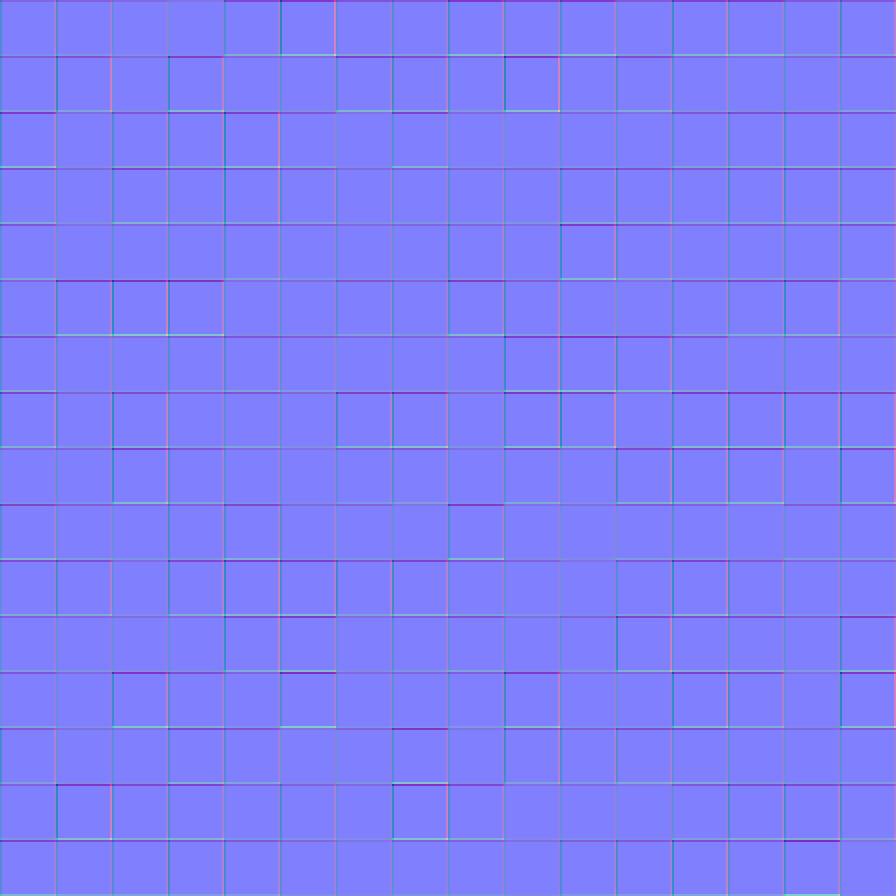
Give the GLSL for this texture map, as a three.js fragment shader.

```glsl
varying vec2 vUv;

float hash(vec2 p) {
  vec3 q = fract(vec3(p.xyx) * 0.1031);
  q += dot(q, q.yzx + 33.33);
  return fract((q.x + q.y) * q.z);
}

// Coverage of a thin bevel at distance d from a tile side
float band(float d) {
  return 1.0 - smoothstep(0.027, 0.0355, d);
}

void main() {
  vec2 grid = vUv * 16.0;
  vec2 tile = floor(grid);
  vec2 cell = fract(grid);

  // Bevel strength: shared by the tile, with some drift per axis
  float raised = hash(tile + 7.0);
  vec2 drift = vec2(hash(tile + 41.0), hash(tile + 83.0));
  vec2 strength = mix(vec2(raised), drift, 0.35);
  vec2 shade = 0.04 + 0.32 * pow(strength, vec2(1.5));
  vec2 glow = 0.03 + 0.32 * strength * strength;

  float left = band(cell.x);
  float right = band(1.0 - cell.x);
  float bottom = band(cell.y);
  float top = band(1.0 - cell.y);

  // Left and top sides lean to low values, right and bottom to high ones
  vec2 lean = vec2(right * glow.x - left * shade.x,
                   bottom * glow.y - top * shade.y);
  float edge = max(max(left, right), max(bottom, top));

  vec3 normal = vec3(0.5, 0.5, 1.0);
  normal.xy += lean;
  normal.y += 0.04 * left * (1.0 - top);
  normal.z -= edge * (0.07 + 0.5 * max(abs(lean.x), abs(lean.y)));

  gl_FragColor = vec4(normal, 1.0);
}
```
